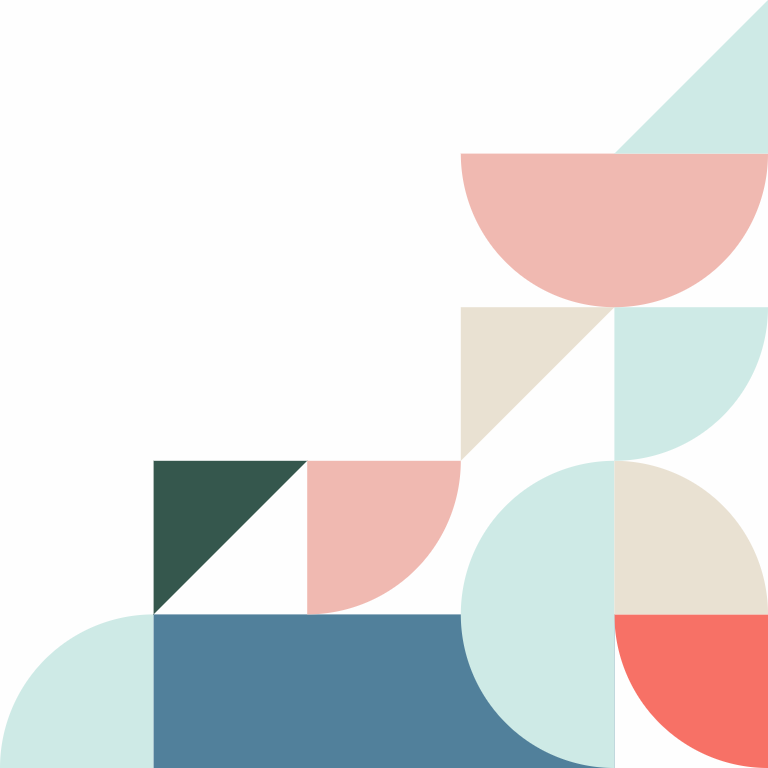
Write a WebGL 2 fragment shader that draws this background.

```glsl
#version 300 es
precision highp float;

uniform vec2 u_resolution;
out vec4 outColor;

const float GRID = 5.0;
const vec3 PAPER = vec3(0.997, 0.997, 0.996);
const vec3 MINT  = vec3(0.808, 0.918, 0.902);
const vec3 PINK  = vec3(0.941, 0.725, 0.694);
const vec3 SAND  = vec3(0.914, 0.882, 0.824);
const vec3 BLUE  = vec3(0.318, 0.502, 0.608);
const vec3 CORAL = vec3(0.969, 0.443, 0.400);
const vec3 PINE  = vec3(0.208, 0.341, 0.302);

// Distances in grid cells, negative inside
float box(vec2 p, vec2 low, vec2 high) {
  vec2 d = max(low - p, p - high);
  return max(d.x, d.y);
}

float halfDisc(vec2 p, vec2 center, vec2 facing) {
  vec2 q = p - center;
  return max(length(q) - 1.0, -dot(q, facing));
}

// facing holds the signs of the quadrant that is filled
float quarterDisc(vec2 p, vec2 center, vec2 facing) {
  vec2 q = (p - center) * facing;
  return max(length(q) - 1.0, max(-q.x, -q.y));
}

float cornerTriangle(vec2 p, vec2 corner, vec2 facing) {
  vec2 q = (p - corner) * facing;
  return max((q.x + q.y - 1.0) * inversesqrt(2.0), max(-q.x, -q.y));
}

// Lays a colour over the base with an edge one pixel wide
vec3 paint(vec3 base, vec3 color, float dist, float pixel) {
  return mix(base, color, clamp(0.5 - dist / pixel, 0.0, 1.0));
}

void main() {
  float pixel = GRID / min(u_resolution.x, u_resolution.y);
  vec2 p = gl_FragCoord.xy * pixel;
  vec2 upLeft = vec2(-1.0, 1.0);
  vec2 downRight = vec2(1.0, -1.0);
  vec3 color = PAPER;

  // Bottom row
  color = paint(color, MINT, quarterDisc(p, vec2(1.0, 0.0), upLeft), pixel);
  color = paint(color, BLUE, box(p, vec2(1.0, 0.0), vec2(4.0, 1.0)), pixel);
  color = paint(color, CORAL, quarterDisc(p, vec2(5.0, 1.0), vec2(-1.0)), pixel);

  // Second row, with the half disc reaching into the bottom row
  color = paint(color, PINE, cornerTriangle(p, vec2(1.0, 2.0), downRight), pixel);
  color = paint(color, PINK, quarterDisc(p, vec2(2.0, 2.0), downRight), pixel);
  color = paint(color, MINT, halfDisc(p, vec2(4.0, 1.0), vec2(-1.0, 0.0)), pixel);
  color = paint(color, SAND, quarterDisc(p, vec2(4.0, 1.0), vec2(1.0)), pixel);

  // Third row
  color = paint(color, SAND, cornerTriangle(p, vec2(3.0, 3.0), downRight), pixel);
  color = paint(color, MINT, quarterDisc(p, vec2(4.0, 3.0), downRight), pixel);

  // Top two rows
  color = paint(color, PINK, halfDisc(p, vec2(4.0, 4.0), vec2(0.0, -1.0)), pixel);
  color = paint(color, MINT, cornerTriangle(p, vec2(5.0, 4.0), upLeft), pixel);

  outColor = vec4(color, 1.0);
}
```
